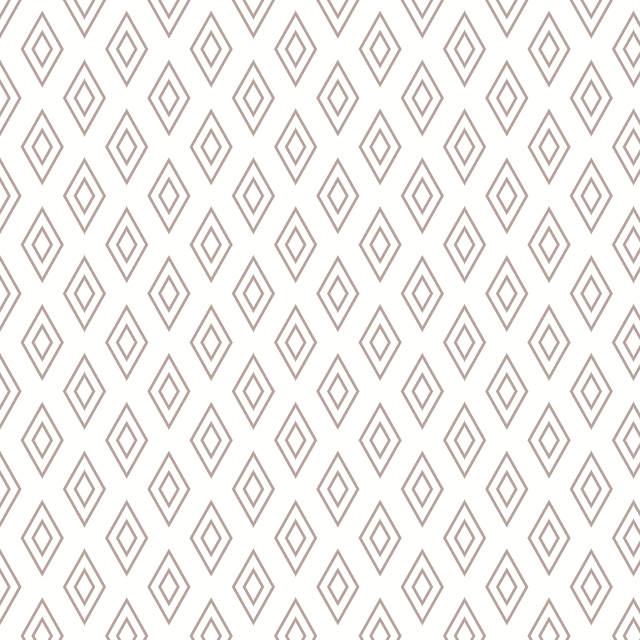
Reproduce this pattern procedurally as a WebGL 1 fragment shader.

```glsl
precision highp float;
// Staggered lattice of tall nested diamond outlines in dusty taupe on white.

uniform vec2 u_resolution;

#define PERIOD vec2(0.13198, 0.15278)      // spacing of one column lattice
#define ORIGIN vec2(0.0, 0.0004)           // lattice origin, from the top left
#define DIAMOND_SHAPE vec2(26.0, 46.3)     // width to height proportion
#define OUTER_INRADIUS 0.0273
#define INNER_INRADIUS 0.0127
#define LINE_WIDTH 0.0043
#define EDGE_PIXELS 0.65                   // half width of the smoothed edge
#define LINE_COLOR vec3(0.71, 0.635, 0.61)
#define PAPER_COLOR vec3(1.0, 1.0, 0.995)

// Offset from the nearest point of a rectangular lattice.
vec2 latticeOffset(vec2 p) {
  return (fract(p / PERIOD + 0.5) - 0.5) * PERIOD;
}

// Distance from the centre, measured along the normal of the diamond's side.
float diamondRadius(vec2 p) {
  return dot(abs(p), normalize(DIAMOND_SHAPE.yx));
}

// Distance to the centre line of the closer of the two outlines.
float nestedOutlines(vec2 p) {
  float r = diamondRadius(p);
  return min(abs(r - OUTER_INRADIUS), abs(r - INNER_INRADIUS));
}

void main() {
  float side = min(u_resolution.x, u_resolution.y);
  vec2 p = vec2(gl_FragCoord.x, u_resolution.y - gl_FragCoord.y) / side - ORIGIN;

  // Two interleaved lattices, half a period apart on both axes
  float d = min(nestedOutlines(latticeOffset(p)),
                nestedOutlines(latticeOffset(p + 0.5 * PERIOD)));

  // Mitred strokes with soft edges
  float edge = EDGE_PIXELS / side;
  float ink = 1.0 - smoothstep(-edge, edge, d - 0.5 * LINE_WIDTH);
  gl_FragColor = vec4(mix(PAPER_COLOR, LINE_COLOR, ink), 1.0);
}
```
